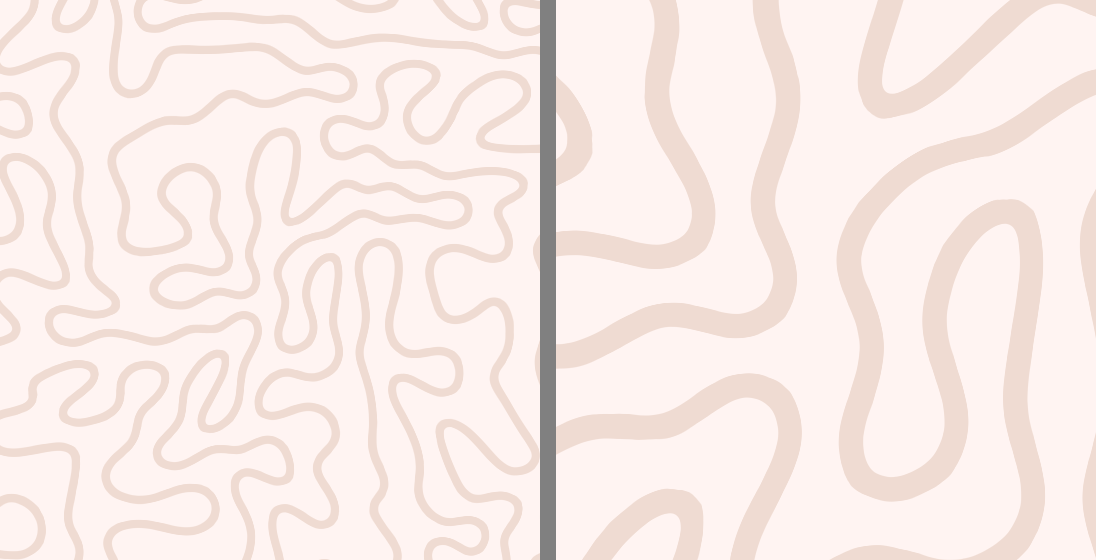
Left, the full canvas; right, a detail of the centre.
A Shadertoy shader for this pattern:

```glsl
#define TILE_SIZE 0.091
#define LINE_WIDTH 0.0158
#define UPRIGHT_SHARE 0.58
#define TURN_BIAS 0.20
#define CHAMFER 0.15
#define ROUNDING 0.40
#define WARP_SCALE 4.6
#define WARP_AMOUNT 0.062
#define TAPS 24
#define PAPER_COLOR vec3(1.0, 0.958, 0.950)
#define LINE_COLOR vec3(0.938, 0.858, 0.822)

float hash(vec2 p) {
    vec3 a = fract(p.xyx * vec3(0.1031, 0.1030, 0.0973));
    a += dot(a, a.yzx + 33.33);
    return fract((a.x + a.y) * a.z);
}

vec2 gradientAt(vec2 cell) {
    float angle = 6.28318 * hash(cell + 71.0);
    return vec2(cos(angle), sin(angle));
}

float gradientNoise(vec2 p) {
    vec2 i = floor(p), f = p - i;
    vec2 u = f * f * f * (f * (f * 6.0 - 15.0) + 10.0);
    vec2 e = vec2(1.0, 0.0);
    float low = mix(dot(gradientAt(i), f),
                    dot(gradientAt(i + e.xy), f - e.xy), u.x);
    float high = mix(dot(gradientAt(i + e.yx), f - e.yx),
                     dot(gradientAt(i + e.xx), f - e.xx), u.x);
    return mix(low, high, u.y);
}

vec2 noisePair(vec2 p) {
    return vec2(gradientNoise(p + 3.7), gradientNoise(p + 41.3));
}

// Blend of round and diamond distance, so arcs flatten toward diagonals
float arcNorm(vec2 v) {
    return mix(length(v), abs(v.x) + abs(v.y), CHAMFER);
}

// Signed field of a tile maze: positive around even corners, negative around odd.
// Each even corner links either upward or sideways, which leaves no closed rings.
float mazeField(vec2 q) {
    vec2 cell = floor(q), f = q - cell;
    float sum = cell.x + cell.y;
    bool upTile = mod(sum, 2.0) < 0.5;
    bool leftward = mod((sum + 1.0) * 0.5, 2.0) > 0.75;
    vec2 owner = upTile ? cell : cell + (leftward ? vec2(1, 0) : vec2(0, 1));
    // Neighbours lean opposite ways, which breaks up long straight runs
    float upChance = UPRIGHT_SHARE + TURN_BIAS * (2.0 * mod(owner.x, 2.0) - 1.0);
    bool linked = (hash(owner + 140.0) < upChance) == upTile;
    if (upTile == linked) f.x = 1.0 - f.x;
    float d = min(arcNorm(f), arcNorm(1.0 - f)) - 0.5;
    return linked ? d : -d;
}

// Warped maze, averaged over a soft disc to round every bend
float meander(vec2 p) {
    vec2 bend = 2.2 * noisePair(p * WARP_SCALE * 0.45 + 17.0);
    vec2 wobble = noisePair(p * WARP_SCALE);
    p += WARP_AMOUNT * (bend + wobble);
    vec2 q = vec2(p.y + p.x, p.y - p.x) * 0.70711 / TILE_SIZE;
    float sum = 0.0, total = 0.0;
    for (int i = 0; i < TAPS; i++) {
        float angle = 2.39996 * float(i);
        float r2 = (float(i) + 0.5) / float(TAPS);
        float weight = 1.0 - r2 * r2;
        vec2 tap = ROUNDING * sqrt(r2) * vec2(cos(angle), sin(angle));
        sum += weight * mazeField(q + tap);
        total += weight;
    }
    return sum / total;
}

void mainImage(out vec4 fragColor, in vec2 fragCoord) {
    vec2 p = fragCoord / iResolution.y;
    float pixel = 1.0 / iResolution.y;

    // Divide by the slope to keep the stroke width even
    vec2 e = vec2(0.002, 0.0);
    float field = meander(p);
    vec2 slope = vec2(meander(p + e.xy) - meander(p - e.xy),
                      meander(p + e.yx) - meander(p - e.yx)) / (2.0 * e.x);
    float d = abs(field) / max(length(slope), 0.5) - 0.5 * LINE_WIDTH;

    float ink = 1.0 - smoothstep(-0.75 * pixel, 0.75 * pixel, d);
    fragColor = vec4(mix(PAPER_COLOR, LINE_COLOR, ink), 1.0);
}
```
